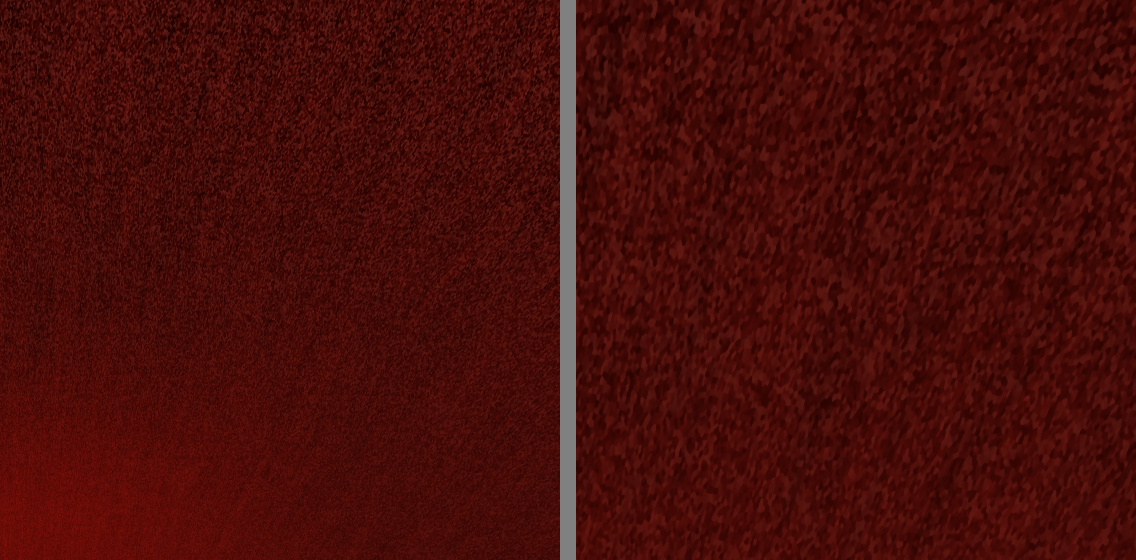
Left: the whole. Right: its middle third, enlarged.
Write a Shadertoy shader that draws this texture.

```glsl
vec3 hash(vec2 p) {
    vec3 q = fract(p.xyx * vec3(0.1031, 0.1030, 0.0973));
    q += dot(q, q.yxz + 33.33);
    return fract((q.xxy + q.yzz) * q.zyx);
}

// Cellular noise with softly blended cells, centred on zero
float cells(vec2 p) {
    vec2 base = floor(p);
    float total = 0.0, weight = 0.0;
    for (int y = -1; y <= 1; y++) {
        for (int x = -1; x <= 1; x++) {
            vec2 cell = base + vec2(x, y);
            vec3 h = hash(cell + 200.0);
            vec2 d = cell + h.xy - p;
            float w = exp(-7.0 * dot(d, d));
            total += w * h.z;
            weight += w;
        }
    }
    return total / weight - 0.5;
}

void mainImage(out vec4 fragColor, in vec2 fragCoord) {
    vec2 uv = fragCoord / iResolution.xy;

    // Threads fan out from a point below the left corner
    vec2 ray = uv + vec2(0.0, 0.85);
    float angle = atan(ray.x, ray.y) + 0.003 * sin(uv.y * 9.0 + uv.x * 5.0);
    float along = log(length(ray));
    float height = smoothstep(0.0, 1.0, uv.y);

    // Short flecks, long streaks and faint cross threads
    float fleck = cells(vec2(angle * 680.0, along * 360.0));
    float streak = cells(vec2(angle * 210.0, along * 16.0))
                 + 0.5 * cells(vec2(angle * 80.0 + 9.0, along * 7.0));
    float weft = cells(vec2(uv.x * 16.0, uv.y * 150.0));
    float mottle = sin(uv.x * 11.0 + 2.0 * sin(uv.y * 7.0))
                 * sin(uv.y * 9.0 - uv.x * 6.0 + 1.0);

    // Light pools in the lower left and fades to the top
    vec2 spread = (uv - vec2(0.06, 0.02)) / vec2(0.40, 0.27);
    float glow = exp(-dot(spread, spread));
    float grain = fleck * mix(0.11, 0.25, height);
    float red = 0.277 - 0.015 * height + 0.14 * glow + 0.005 * mottle
              + grain + streak * mix(0.035, 0.06, height) + weft * 0.02;

    // Lit fibres turn paler, shadows sink to black red
    float sheen = max(grain, 0.0);
    vec3 cloth = vec3(red, red * 0.13, red * 0.08);
    cloth += vec3(0.0, 0.50, 0.45) * sheen * (1.0 - glow);
    cloth.gb += 0.15 * min(grain, 0.0) + 0.003 - 0.010 * glow;
    fragColor = vec4(clamp(cloth, 0.0, 1.0), 1.0);
}
```
